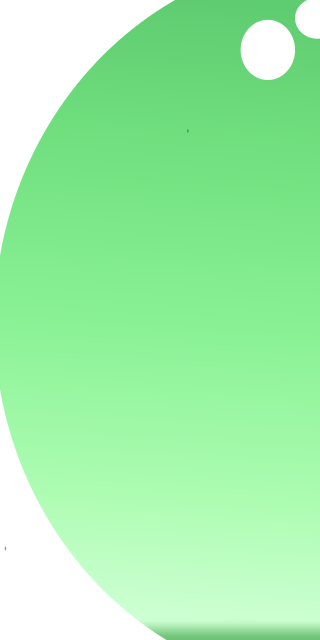
Give the GLSL for this background, as a Shadertoy shader.

```glsl
// A large green oval on white, shaded from deep green above to pale mint below,
// with two white bubbles, a dark band at its foot and two tiny specks.
// Ellipse distances give the masks; a slightly tilted ramp gives the colour.

// Lengths are in canvas widths; the canvas spans 1 by 2, origin at lower left.
const vec2 CANVAS = vec2(1.0, 2.0);

const vec2 BODY_CENTER = vec2(1.060, 0.992);
const vec2 BODY_RADII = vec2(1.078, 1.146);
const vec4 BUBBLES[2] = vec4[2](          // center, radii
    vec4(0.837, 1.844, 0.085, 0.094),
    vec4(0.992, 1.943, 0.070, 0.064));
const vec2 SPECKS[2] = vec2[2](vec2(0.587, 1.591), vec2(0.017, 0.286));
const vec2 SPECK_RADII = vec2(0.0022, 0.0058);

const int STOP_COUNT = 5;
const float STOP_DEPTH[STOP_COUNT] = float[STOP_COUNT](0.0, 0.20, 0.50, 0.78, 0.96);
const vec3 STOP_COLOR[STOP_COUNT] = vec3[STOP_COUNT](
    vec3(0.37, 0.80, 0.44),
    vec3(0.435, 0.87, 0.49),
    vec3(0.535, 0.945, 0.58),
    vec3(0.68, 0.99, 0.70),
    vec3(0.80, 1.00, 0.82));
const float RAMP_TILT = 0.03;

const vec3 PAPER = vec3(1.0);
const vec3 BAND_COLOR = vec3(0.43, 0.76, 0.46);
const float BAND_HEIGHT = 0.068;
const vec3 SPECK_COLOR = vec3(0.25, 0.35, 0.27);
const float SPECK_OPACITY = 0.6;

// Approximate signed distance to an axis-aligned ellipse.
float ellipseDistance(vec2 p, vec2 radii) {
    float k = length(p / radii);
    float slope = length(p / (radii * radii));
    return k * (k - 1.0) / max(slope, 0.0001);
}

// Antialiased coverage of an ellipse.
float ellipseMask(vec2 p, vec2 radii, float pixel) {
    return clamp(0.5 - ellipseDistance(p, radii) / pixel, 0.0, 1.0);
}

// Piecewise-linear green ramp; depth runs from 0 at the top to 1 at the foot.
vec3 greenRamp(float depth) {
    vec3 color = STOP_COLOR[0];
    for (int i = 1; i < STOP_COUNT; i++) {
        float t = (depth - STOP_DEPTH[i - 1]) / (STOP_DEPTH[i] - STOP_DEPTH[i - 1]);
        color = mix(color, STOP_COLOR[i], clamp(t, 0.0, 1.0));
    }
    return color;
}

void mainImage(out vec4 fragColor, in vec2 fragCoord) {
    vec2 p = fragCoord / iResolution.xy * CANVAS;
    float pixel = CANVAS.x / iResolution.x;

    // Oval fill and its dark foot
    float depth = 1.0 - p.y / CANVAS.y - RAMP_TILT * (p.x - 0.5);
    vec3 fill = greenRamp(depth);
    float band = 1.0 - smoothstep(0.0, BAND_HEIGHT, p.y);
    fill = mix(fill, BAND_COLOR, band);
    vec3 color = mix(PAPER, fill, ellipseMask(p - BODY_CENTER, BODY_RADII, pixel));

    // White bubbles and small specks
    for (int i = 0; i < 2; i++) {
        color = mix(color, PAPER, ellipseMask(p - BUBBLES[i].xy, BUBBLES[i].zw, pixel));
        float speck = ellipseMask(p - SPECKS[i], SPECK_RADII, pixel);
        color = mix(color, SPECK_COLOR, SPECK_OPACITY * speck);
    }

    fragColor = vec4(color, 1.0);
}
```
